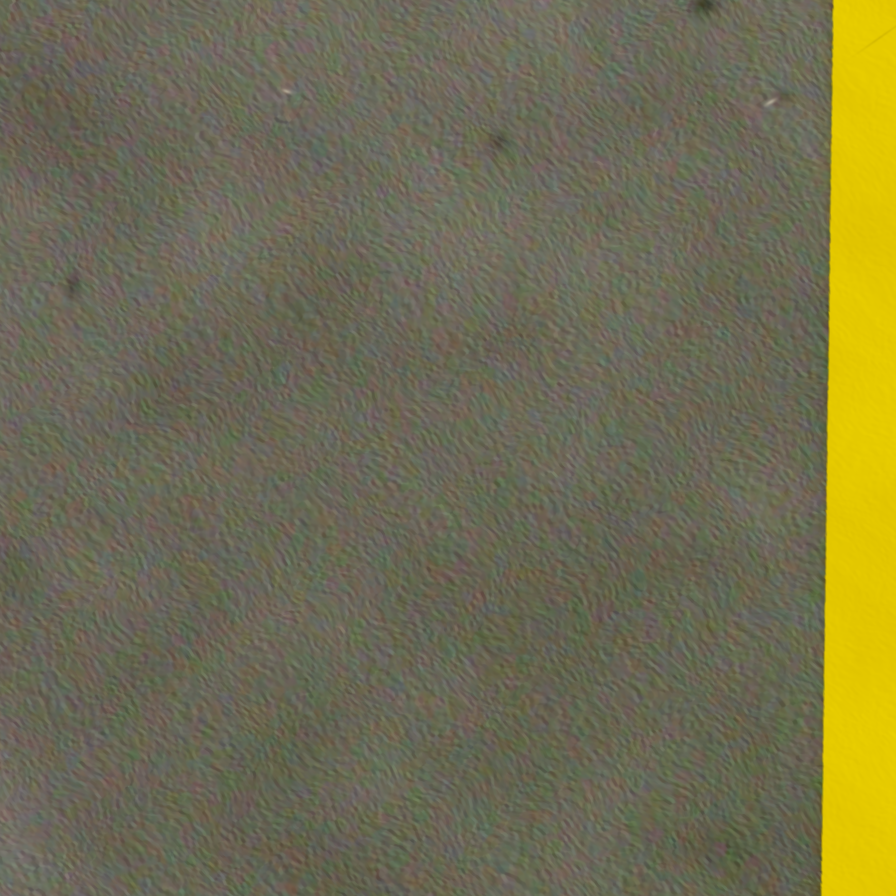
Give the GLSL for this texture, as a three.js fragment shader.

```glsl
// Worn grey-olive concrete floor with a painted yellow stripe along the right side
#define CONCRETE vec3(0.410, 0.402, 0.338)
#define PAINT vec3(0.893, 0.785, 0.0)
#define EDGE_BOTTOM 0.9165
#define EDGE_TOP 0.9300
#define EDGE_SOFT 0.0018
#define CLOUD_AMOUNT 0.028
#define STREAK_CELLS vec2(115.0, 200.0)
#define STREAK_AMOUNT 0.080
#define STREAK_COLOUR 0.035
#define TINT_CELLS 85.0
#define TINT_AMOUNT 0.075

varying vec2 vUv;

vec3 hash3(vec2 p) {
  vec3 q = fract(p.xyx * vec3(0.1031, 0.1030, 0.0973));
  q += dot(q, q.yxz + 33.33);
  return fract((q.xxy + q.yzz) * q.zyx);
}

// Cellular noise: random colours of nearby cells, blended by distance
vec3 cellColour(vec2 p) {
  vec2 cell = floor(p);
  vec3 sum = vec3(0.0);
  float total = 0.0;
  for (int j = -1; j <= 1; j++) {
    for (int i = -1; i <= 1; i++) {
      vec2 id = cell + vec2(float(i), float(j));
      vec2 d = id + hash3(id + 71.0).xy - p;
      float w = exp(-4.5 * dot(d, d));
      sum += w * hash3(id);
      total += w;
    }
  }
  return sum / total - 0.5;
}

// Grey part removed, so that only the hue changes
vec3 hueOnly(vec3 c) {
  return c - dot(c, vec3(0.30, 0.59, 0.11));
}

// Layered, warped sines give broad mottling
float clouds(vec2 p) {
  float sum = 0.0;
  float gain = 0.5;
  for (int i = 0; i < 5; i++) {
    p += 0.55 * sin(p.yx * 1.3 + float(i) * 1.9);
    sum += gain * sin(p.x + 0.7) * sin(p.y + 1.1);
    p = mat2(1.36, 1.10, -1.10, 1.36) * p;
    gain *= 0.66;
  }
  return sum;
}

// Soft elliptical spot
float blot(vec2 p, vec2 centre, vec2 radius) {
  vec2 d = (p - centre) / radius;
  return exp(-dot(d, d));
}

// Short tilted paint fleck
float fleck(vec2 p, vec2 centre, float tilt, vec2 radius) {
  vec2 d = p - centre;
  d.y -= d.x * tilt;
  return blot(d, vec2(0.0), radius);
}

float broadStains(vec2 p) {
  float light = blot(p, vec2(0.59, 0.95), vec2(0.12, 0.10))
    + blot(p, vec2(0.54, 0.74), vec2(0.16, 0.08))
    + blot(p, vec2(0.25, 0.74), vec2(0.07, 0.06))
    + blot(p, vec2(0.045, 0.76), vec2(0.05, 0.03))
    + blot(p, vec2(0.13, 0.335), vec2(0.07, 0.06))
    + blot(p, vec2(0.85, 0.44), vec2(0.06, 0.06))
    + blot(p, vec2(0.41, 0.13), vec2(0.06, 0.05))
    + blot(p, vec2(0.0, 0.07), vec2(0.05, 0.08));
  float dark = blot(p, vec2(0.05, 0.87), vec2(0.10, 0.07))
    + blot(p, vec2(0.573, 0.63), vec2(0.04, 0.03))
    + blot(p, vec2(0.18, 0.57), vec2(0.05, 0.06))
    + blot(p, vec2(0.015, 0.37), vec2(0.03, 0.04))
    + blot(p, vec2(0.49, 0.32), vec2(0.08, 0.06))
    + blot(p, vec2(0.77, 0.375), vec2(0.06, 0.025))
    + blot(p, vec2(0.79, 0.055), vec2(0.07, 0.025))
    + blot(p, vec2(0.68, 0.76), vec2(0.03, 0.03));
  return 0.028 * light - 0.028 * dark;
}

float smallSpots(vec2 p) {
  return 0.17 * blot(p, vec2(0.786, 0.995), vec2(0.014, 0.011))
    + 0.10 * blot(p, vec2(0.556, 0.841), vec2(0.010, 0.011))
    + 0.11 * blot(p, vec2(0.081, 0.680), vec2(0.008, 0.016))
    + 0.08 * blot(p, vec2(0.874, 0.892), vec2(0.011, 0.008));
}

void main() {
  vec2 p = vUv;

  // Concrete: slow tone shift, mottling and stains
  float tone = 0.024 * (p.y - 0.5) + CLOUD_AMOUNT * clouds(p * 11.0);
  tone += broadStains(p) - smallSpots(p);
  vec3 floorColour = CONCRETE + tone;
  floorColour += vec3(-0.006, 0.003, -0.012) * (p.x - p.y + 0.1);
  floorColour += vec3(0.008, 0.0, 0.025) * blot(p, vec2(0.0, 0.07), vec2(0.10, 0.16));

  // Fine wavy diagonal streaks: neighbouring cells subtracted across the grain
  vec2 along = vec2(p.x - p.y, p.x + p.y) + 0.005 * sin(p.yx * 47.0 + 2.0 * sin(p * 29.0));
  vec2 cellPos = along * STREAK_CELLS;
  vec3 grain = cellColour(cellPos);
  float streak = grain.g - cellColour(cellPos + vec2(0.2, 1.0)).g;
  floorColour += STREAK_AMOUNT * streak + STREAK_COLOUR * hueOnly(grain);

  // Coloured speckle in small soft patches
  floorColour += TINT_AMOUNT * hueOnly(cellColour(p * TINT_CELLS + 19.0));

  // Two pale flecks
  float flecks = fleck(p, vec2(0.320, 0.898), -0.3, vec2(0.005, 0.0022));
  flecks += fleck(p, vec2(0.860, 0.886), 0.5, vec2(0.006, 0.0026));
  floorColour = mix(floorColour, vec3(0.74, 0.71, 0.63), min(flecks, 1.0) * 0.8);

  // Stripe: slanted edge, faintly roughened, with a thin shadow beside it
  float edge = mix(EDGE_BOTTOM, EDGE_TOP, p.y);
  float side = p.x - edge + 0.0010 * grain.r;
  floorColour -= 0.025 * exp(-abs(side) / 0.015);
  floorColour -= vec3(0.01, 0.02, 0.13) * exp(-abs(side) / 0.003);
  vec3 paint = PAINT + vec3(0.015, 0.020, 0.0) * clouds(p * 16.0 + 4.0);
  paint.rg += 0.015 * streak;
  paint.rg -= 0.06 * fleck(p, vec2(0.982, 0.958), 0.7, vec2(0.022, 0.0018));
  vec3 colour = mix(floorColour, paint, smoothstep(-EDGE_SOFT, EDGE_SOFT, side));

  gl_FragColor = vec4(clamp(colour, 0.0, 1.0), 1.0);
}
```
